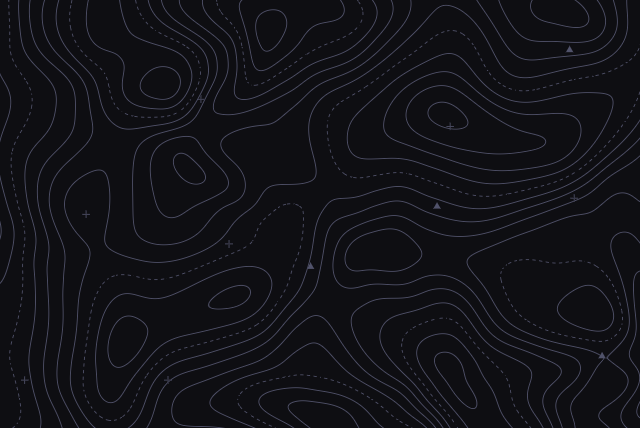
Write a Shadertoy shader that draws this pattern.

```glsl
vec2 hash2(vec2 p) {
    vec2 k = vec2(dot(p, vec2(127.1, 311.7)), dot(p, vec2(269.5, 183.3)));
    return fract(sin(k) * 43758.5453);
}

// Contribution of one lattice corner to the gradient noise
float corner(vec2 cell, vec2 offset) {
    float angle = 6.2832 * hash2(cell).x;
    return dot(vec2(cos(angle), sin(angle)), offset);
}

float gradientNoise(vec2 p) {
    vec2 i = floor(p), f = p - i;
    vec2 u = f * f * f * (f * (f * 6.0 - 15.0) + 10.0);
    vec2 e = vec2(1.0, 0.0);
    float low = mix(corner(i, f), corner(i + e.xy, f - e.xy), u.x);
    float high = mix(corner(i + e.yx, f - e.yx), corner(i + e.xx, f - e.xx), u.x);
    return mix(low, high, u.y);
}

// Warped hills, with patches of finer relief
float terrain(vec2 p) {
    vec2 warp = vec2(gradientNoise(p * 3.1 + 17.3), gradientNoise(p * 3.1 + 41.7));
    vec2 q = p + 0.09 * warp;
    float rough = smoothstep(-0.15, 0.35, gradientNoise(p * 1.3 + 8.4));
    return gradientNoise(q * 2.6 + 3.7) + mix(0.1, 0.36, rough) * gradientNoise(q * 5.6 + 23.1);
}

// Coverage of a shape from its signed distance
float fill(float d, float px) {
    return clamp(0.5 - d / px, 0.0, 1.0);
}

float contours(vec2 p, float px) {
    const float STEP = 0.09;
    float h = terrain(p);
    vec2 e = vec2(0.002, 0.0);
    vec2 slope = (vec2(terrain(p + e.xy), terrain(p + e.yx)) - h) / e.x;
    float level = h / STEP;
    float d = abs(fract(level) - 0.5) * STEP / max(length(slope), 0.5);
    float line = fill(d - 0.001, px);

    // Every fifth level is dashed along its tangent, rounded to 16 directions
    if (mod(floor(level), 5.0) == 2.0) {
        float angle = round(atan(slope.x, -slope.y) * 16.0 / 6.2832) * 6.2832 / 16.0;
        float along = dot(p, vec2(cos(angle), sin(angle))) / 0.0155;
        float dash = (abs(fract(along) - 0.5) - 0.25) * 0.0155;
        line *= fill(dash, px);
    }
    return line;
}

// Sparse triangles and crosses, at most one in each cell
float markers(vec2 p, float px) {
    vec2 cell = floor(p / 0.32);
    vec2 kind = hash2(cell + 5.2);
    vec2 q = p - (cell + 0.15 + 0.7 * hash2(cell + 31.6)) * 0.32;
    vec2 a = abs(q);
    float triangle = max(a.x * 0.866 + q.y * 0.5, -q.y) - 0.005;
    float cross = max(max(a.x, a.y) - 0.0085, min(a.x, a.y) - 0.001);
    float d = kind.y < 0.5 ? triangle : cross;
    return kind.x < 0.65 ? fill(d, px) : 0.0;
}

void mainImage(out vec4 fragColor, in vec2 fragCoord) {
    float px = 1.0 / iResolution.y;
    vec2 p = fragCoord * px;
    vec3 ground = vec3(0.055, 0.055, 0.07);
    vec3 ink = vec3(0.315, 0.32, 0.415);
    float mask = max(contours(p, px), markers(p, px));
    fragColor = vec4(mix(ground, ink, mask), 1.0);
}
```
